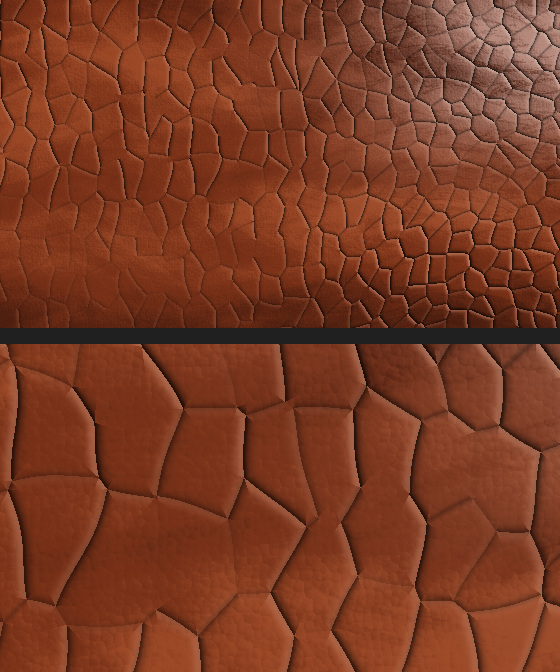
Top: the whole. Bottom: its middle third, enlarged.
A Shadertoy shader for this texture:

```glsl
// Glossy brown leather with an embossed reptile-like grain.
// Stretched cellular noise gives the creases, lit as bevels from the upper right;
// layered sines stain the hide and a soft sheen covers one corner.

#define DARK vec3(0.33, 0.13, 0.065)
#define BROWN vec3(0.47, 0.19, 0.09)
#define TAN vec3(0.61, 0.285, 0.15)
#define GLINT vec3(0.78, 0.50, 0.38)
#define SHEEN vec3(0.73, 0.56, 0.51)
#define LIGHT_DIR vec2(0.83, 0.56)
#define CELLS_LEFT vec2(14.0, 9.5)
#define CELLS_RIGHT vec2(15.0, 15.0)
#define BEVEL_WIDTH 0.0075
#define CREASE_WIDTH 0.0032
#define PORE_DENSITY 115.0

struct Cell {
    vec2 offset;   // from the cell centre
    vec2 normal;   // towards the nearest neighbour
    float edge;    // distance to the border, in canvas heights
    float pairId;  // random value shared by both sides of a border
};

vec2 hash2(vec2 p) {
    vec3 q = fract(p.xyx * vec3(0.1031, 0.1030, 0.0973));
    q += dot(q, q.yzx + 33.33);
    return fract((q.xx + q.yz) * q.zy);
}

vec2 cellPoint(vec2 id) {
    return 0.5 + 0.8 * (hash2(id + 60.0) - 0.5);
}

Cell findCell(vec2 q, vec2 scale) {
    vec2 base = floor(q), f = q - base;
    vec2 nearest = vec2(8.0), home = vec2(0.0);
    for (int y = -1; y <= 1; y++)
    for (int x = -1; x <= 1; x++) {
        vec2 g = vec2(x, y);
        vec2 r = g + cellPoint(base + g) - f;
        if (dot(r, r) < dot(nearest, nearest)) { nearest = r; home = g; }
    }
    Cell c = Cell(-nearest, vec2(1.0, 0.0), 8.0, 0.0);
    for (int y = -2; y <= 2; y++)
    for (int x = -2; x <= 2; x++) {
        vec2 g = home + vec2(x, y);
        vec2 r = g + cellPoint(base + g) - f;
        vec2 gap = r - nearest;
        if (dot(gap, gap) < 0.0001) continue;
        vec2 n = normalize(gap);
        float d = dot(0.5 * (nearest + r), n) / length(n * scale);
        if (d < c.edge) {
            c.edge = d;
            c.normal = normalize(n * scale);
            c.pairId = hash2(2.0 * base + home + g + 200.0).x;
        }
    }
    return c;
}

// Layered, turned and bent sines, roughly -0.8 to 0.8
float clouds(vec2 p) {
    float sum = 0.0, amp = 0.5;
    for (int i = 0; i < 6; i++) {
        p += 0.6 * sin(1.3 * p.yx + float(i));
        sum += amp * sin(p.x) * cos(p.y);
        p = mat2(0.8, 0.6, -0.6, 0.8) * p * 1.9 + 2.3;
        amp *= 0.62;
    }
    return sum;
}

float blob(vec2 uv, vec2 centre, vec2 radius) {
    vec2 d = (uv - centre) / radius;
    return exp(-dot(d, d));
}

void mainImage(out vec4 fragColor, in vec2 fragCoord) {
    vec2 uv = fragCoord / iResolution.xy;
    vec2 p = fragCoord / iResolution.y;
    float right = smoothstep(0.45, 0.85, uv.x);

    // Embossed cells, taller on the left
    vec2 scale = mix(CELLS_LEFT, CELLS_RIGHT, right);
    vec2 bent = p + 0.012 * sin(p.yx * vec2(9.0, 7.0)) + 0.003 * sin(p.yx * 47.0 + 1.0);
    Cell cell = findCell((bent - 0.5) * scale, scale);

    // Uneven depth: worn patches, broken borders, weak cross lines on the left
    float worn = 0.75 * blob(uv, vec2(0.15, 0.12), vec2(0.42, 0.28))
               + 0.6 * blob(uv, vec2(0.86, 0.44), vec2(0.14, 0.09));
    float depth = (1.0 - min(worn, 0.9)) * smoothstep(0.02, 0.5, cell.pairId + 0.2 * right);
    depth *= mix(mix(0.4, 1.0, abs(cell.normal.x)), 1.0, right);
    depth *= 1.0 + 0.5 * blob(uv, vec2(0.76, 0.2), vec2(0.2, 0.13));

    float facing = dot(cell.normal, LIGHT_DIR);
    float bevel = exp(-pow(cell.edge / BEVEL_WIDTH, 2.0)) * depth;
    float crease = exp(-pow(cell.edge / CREASE_WIDTH, 2.0)) * depth;
    float dome = dot(cell.offset, LIGHT_DIR) * depth;

    // Stains, horizontal wrinkles and pores
    float stain = clouds(p * vec2(4.0, 8.0) + 3.0);
    float streak = clouds(p * vec2(9.0, 34.0) + 11.0);
    float wrinkle = exp(-pow(streak / 0.09, 2.0)) * (0.25 + 0.75 * right);
    Cell pore = findCell(p * PORE_DENSITY, vec2(PORE_DENSITY));
    float grain = dot(pore.offset, LIGHT_DIR) + 0.5 * (hash2(floor(p * 300.0)).x - 0.5);

    // Broad light and shade of the hide
    float gloss = blob(uv, vec2(0.93, 0.84), vec2(0.29, 0.31));
    float tone = 0.5 + 0.34 * stain + 0.12 * streak - 0.55 * gloss;
    tone += 0.28 * blob(uv, vec2(0.06, 0.65), vec2(0.2, 0.3));
    tone += 0.2 * blob(uv, vec2(0.42, 0.32), vec2(0.22, 0.12));
    tone += 0.3 * blob(uv, vec2(0.84, 0.38), vec2(0.2, 0.15));
    tone -= 0.3 * blob(uv, vec2(0.62, 0.47), vec2(0.2, 0.05));
    tone -= 0.5 * smoothstep(0.2, 0.0, uv.y) + 0.25 * smoothstep(0.85, 1.0, uv.y);
    tone += 0.22 * dome + 0.13 * grain - 0.16 * wrinkle;

    vec3 color = mix(DARK, BROWN, smoothstep(-0.1, 0.45, tone));
    color = mix(color, TAN, smoothstep(0.4, 0.95, tone));
    color *= 1.0 + 0.5 * min(tone, 0.0);
    float shine = gloss * (0.85 + 0.6 * stain + 0.35 * dome + 0.2 * grain - 0.3 * wrinkle);
    color = mix(color, SHEEN, clamp(shine, 0.0, 0.95));

    // Dark grooves with a bright rim facing the light
    color *= 1.0 - 0.5 * min(bevel, 1.0) * max(-facing, 0.0) - 0.3 * min(crease, 1.0);
    vec3 rim = mix(GLINT, vec3(0.88, 0.77, 0.72), gloss);
    color = mix(color, rim, clamp(0.75 * bevel * max(facing, 0.0), 0.0, 0.85));

    fragColor = vec4(clamp(color, 0.0, 1.0), 1.0);
}
```
